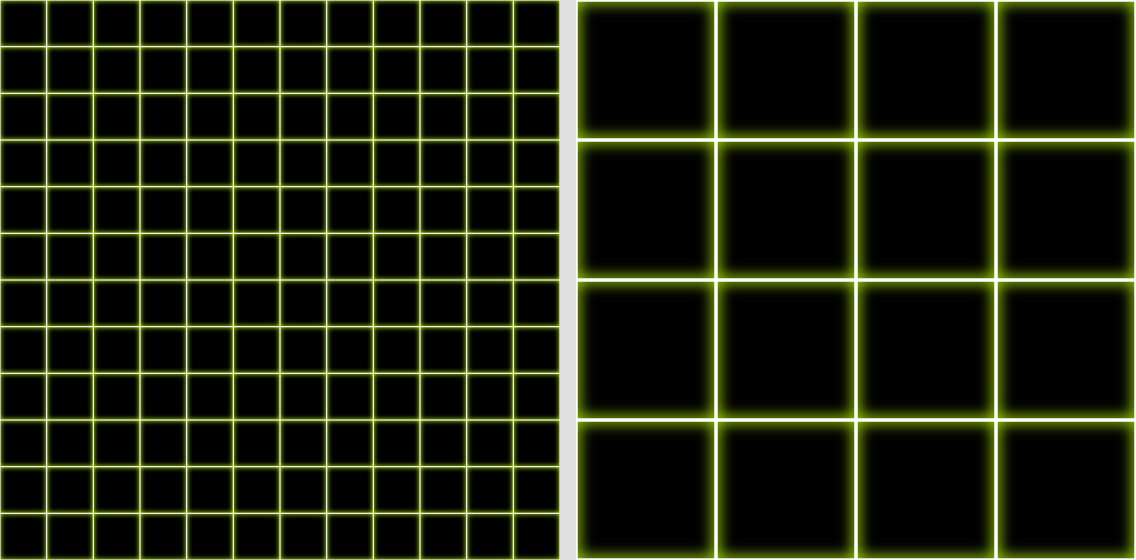
Left, the full canvas; right, a detail of the centre.
Write a three.js fragment shader that draws this pattern.

```glsl
const float REPEATS = 12.0;        // cells across and down
const float LINE_WIDTH = 0.025;    // in cells
const float GLOW_RADIUS = 0.068;   // in cells
const float GLOW_STRENGTH = 0.53;
const vec3 BACKGROUND = vec3(0.0);
const vec3 GLOW_COLOR = vec3(0.6, 0.8, 0.01);
const vec3 LINE_COLOR = vec3(1.0);

varying vec2 vUv;

// Share of a pixel's footprint covered by a line, exact for thin lines
vec2 lineCoverage(vec2 dist, vec2 footprint) {
  vec2 halfLine = vec2(0.5 * LINE_WIDTH);
  vec2 near = max(dist - 0.5 * footprint, -halfLine);
  vec2 far = min(dist + 0.5 * footprint, halfLine);
  return clamp((far - near) / footprint, 0.0, 1.0);
}

// Soft falloff away from a line
vec2 glowFalloff(vec2 dist) {
  vec2 d = dist / GLOW_RADIUS;
  return GLOW_STRENGTH * exp(-d * d);
}

// Overlay of the vertical and horizontal layers
float screen(vec2 layers) {
  return 1.0 - (1.0 - layers.x) * (1.0 - layers.y);
}

void main() {
  vec2 cell = vUv * REPEATS;
  vec2 footprint = max(fwidth(cell), vec2(1e-5));

  // Distance to the nearest vertical and horizontal grid line
  vec2 dist = 0.5 - abs(fract(cell) - 0.5);

  vec3 color = mix(BACKGROUND, GLOW_COLOR, screen(glowFalloff(dist)));
  color = mix(color, LINE_COLOR, screen(lineCoverage(dist, footprint)));

  gl_FragColor = vec4(color, 1.0);
}
```
